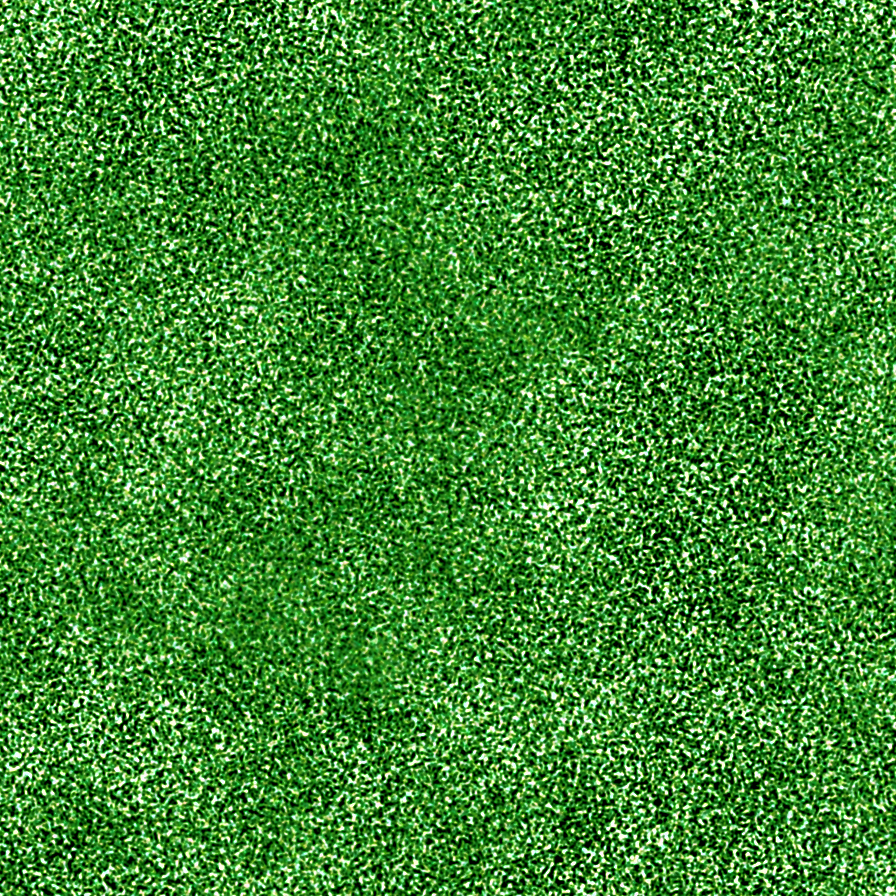
A Shadertoy shader for this texture:

```glsl
// Dense mown lawn seen from above: fine, short blades in many directions.
// Stretched gradient noise gives the blades, broader noise gives tufts and
// uneven contrast, and a tone ramp from black through greens colours them.

const float TAU = 6.28318;
const float NOISE_GAIN = 4.65; // brings gradient noise to unit deviation

const vec3 SHADOW = vec3(0.00, 0.01, 0.00);
const vec3 DEEP_GREEN = vec3(0.00, 0.16, 0.00);
const vec3 DARK_GREEN = vec3(0.02, 0.32, 0.01);
const vec3 MID_GREEN = vec3(0.14, 0.49, 0.09);
const vec3 FRESH_GREEN = vec3(0.23, 0.61, 0.15);
const vec3 LIGHT_GREEN = vec3(0.51, 0.83, 0.41);
const vec3 PALE_GREEN = vec3(0.74, 0.93, 0.66);
const vec3 GLINT = vec3(1.00, 1.00, 0.96);

float hash(vec2 cell) {
    vec3 q = fract(cell.xyx * vec3(0.1031, 0.1030, 0.0973));
    q += dot(q, q.yzx + 33.33);
    return fract((q.x + q.y) * q.z);
}

float cornerSlope(vec2 cell, vec2 offset) {
    float angle = TAU * hash(cell);
    return dot(vec2(cos(angle), sin(angle)), offset);
}

// Gradient noise scaled to about unit standard deviation
float gradientNoise(vec2 p) {
    vec2 cell = floor(p);
    vec2 f = p - cell;
    vec2 s = f * f * f * (f * (f * 6.0 - 15.0) + 10.0);
    vec2 e = vec2(1.0, 0.0);
    float low = mix(cornerSlope(cell, f), cornerSlope(cell + e, f - e), s.x);
    float high = mix(cornerSlope(cell + e.yx, f - e.yx),
                     cornerSlope(cell + e.xx, f - e.xx), s.x);
    return NOISE_GAIN * mix(low, high, s.y);
}

vec2 rotate(vec2 p, float angle) {
    float c = cos(angle), s = sin(angle);
    return vec2(c * p.x - s * p.y, s * p.x + c * p.y);
}

// Blades: each small patch favours one of four directions
float bladeField(vec2 uv, vec2 density, float patchScale) {
    float total = 0.0, power = 0.0;
    for (int i = 0; i < 4; i++) {
        float k = float(i);
        float weight = exp(1.1 * gradientNoise(uv * patchScale + 71.3 * k));
        vec2 p = rotate(uv, 0.35 + k * TAU / 8.0) * density;
        total += weight * gradientNoise(p + 317.7 * (k + 1.0));
        power += weight * weight;
    }
    return total * inversesqrt(power);
}

// Tufts: octaves of even strength from broad patches to small clumps
float tuftField(vec2 uv, float firstScale) {
    float total = 0.0, scale = firstScale;
    for (int i = 0; i < 4; i++) {
        total += gradientNoise(rotate(uv, float(i)) * scale + 27.5 * scale);
        scale *= 2.1;
    }
    return 0.5 * total;
}

// Broad changes of contrast, calmest around a worn centre
float lawnContrast(vec2 uv, vec2 calmCentre) {
    float broad = gradientNoise(uv * 3.0 + 12.4);
    float patchy = gradientNoise(uv * 9.0 + 45.8);
    vec2 d = (uv - calmCentre) * vec2(4.0, 3.0);
    float calm = exp(-dot(d, d));
    return clamp(1.22 + 0.12 * broad + 0.08 * patchy - 0.34 * calm, 0.75, 1.6);
}

vec3 blend(vec3 base, vec3 next, float from, float to, float tone) {
    return mix(base, next, clamp((tone - from) / (to - from), 0.0, 1.0));
}

vec3 grassColor(float tone) {
    vec3 color = blend(SHADOW, DEEP_GREEN, -2.2, -1.60, tone);
    color = blend(color, DARK_GREEN, -1.60, -0.93, tone);
    color = blend(color, MID_GREEN, -0.93, -0.18, tone);
    color = blend(color, FRESH_GREEN, -0.18, 0.48, tone);
    color = blend(color, LIGHT_GREEN, 0.48, 1.08, tone);
    color = blend(color, PALE_GREEN, 1.08, 1.70, tone);
    return blend(color, GLINT, 1.70, 2.3, tone);
}

// Straw, bluish and faint pink casts on single blades
vec3 bladeTint(vec2 uv, float density) {
    float straw = gradientNoise(rotate(uv, 0.8) * density + 83.1);
    float pink = gradientNoise(rotate(uv, 2.1) * density + 529.6);
    return straw * vec3(0.07, 0.00, -0.04) + pink * vec3(0.04, -0.02, 0.04);
}

void mainImage(out vec4 fragColor, in vec2 fragCoord) {
    vec2 uv = fragCoord / iResolution.y;

    // Blades, finer grain and small clumps
    float blades = bladeField(uv, vec2(120.0, 215.0), 45.0);
    float grain = gradientNoise(rotate(uv, 0.55) * 245.0 + 911.2);
    float clumps = gradientNoise(rotate(uv, 1.2) * 95.0 + 203.9);
    float tone = 0.80 * blades + 0.56 * grain + 0.24 * clumps;

    // Uneven light and contrast over the lawn
    tone *= lawnContrast(uv, vec2(0.44, 0.50));
    tone += 0.22 * tuftField(uv, 5.0);

    vec3 color = grassColor(tone);
    color += bladeTint(uv, 150.0) * smoothstep(-1.2, 1.2, tone);
    fragColor = vec4(clamp(color, 0.0, 1.0), 1.0);
}
```
